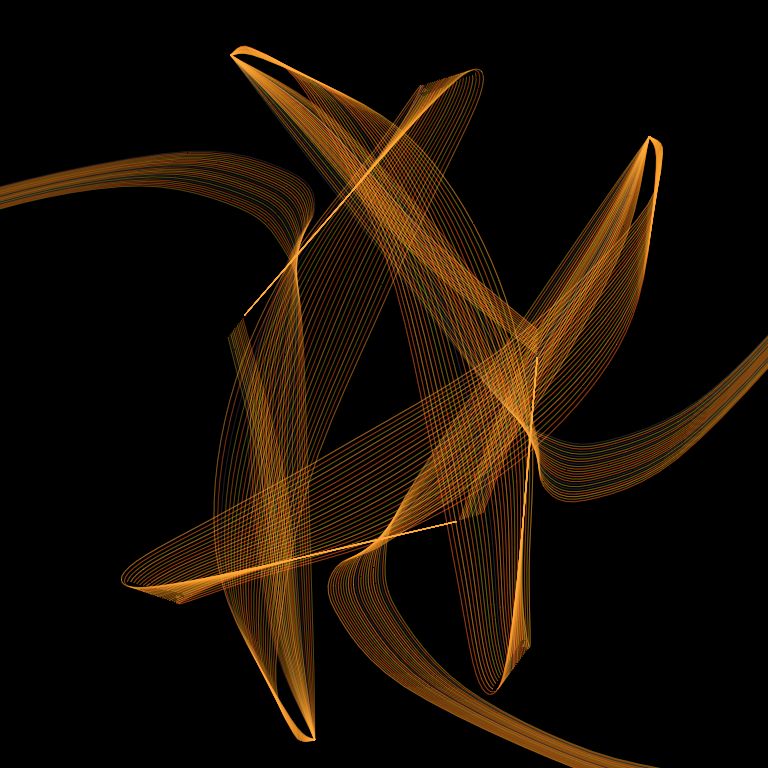
Give the GLSL for this background, as a WebGL 2 fragment shader.

```glsl
#version 300 es
precision highp float;
// Three turned copies of a folded ribbon of fine glowing threads on black.
// Each ribbon is a spline that carries two edges at once; threads are blends
// between the edges, and their light adds up where the ribbon folds.
#define THREADS 24
#define STEPS 6
#define HALF_WIDTH 0.00065
#define TURN 2.5132741
#define GLOW 1.05
#define PAD 0.03
#define LIMIT vec3(1.0, 0.67, 0.25)
#define EMBER vec3(0.78, 0.27, 0.06)
#define OLIVE vec3(0.52, 0.46, 0.05)
#define GOLD vec3(0.85, 0.52, 0.11)
#define SLATE vec3(0.17, 0.15, 0.22)

uniform vec2 u_resolution;
out vec4 fragColor;

// Spline knots: first edge in xy, second edge in zw, from the canvas centre.
const vec4 TAIL[9] = vec4[9](
  vec4(-0.656, 0.159, -0.656, 0.194), vec4(-0.500, 0.228, -0.500, 0.257),
  vec4(-0.318, 0.258, -0.253, 0.303), vec4(-0.188, 0.229, -0.122, 0.276),
  vec4(-0.134, 0.181, -0.090, 0.229), vec4(-0.109, 0.103, -0.126, 0.159),
  vec4(-0.099, -0.125, -0.177, -0.021), vec4(-0.092, -0.346, -0.151, -0.307),
  vec4(-0.090, -0.464, -0.090, -0.464));
const vec4 SWEEP[11] = vec4[11](
  vec4(-0.090, -0.464, -0.090, -0.464), vec4(-0.122, -0.435, -0.117, -0.456),
  vec4(-0.203, -0.284, -0.141, -0.366), vec4(-0.221, -0.151, -0.099, -0.132),
  vec4(-0.193, 0.005, 0.001, 0.109), vec4(-0.122, 0.159, 0.068, 0.253),
  vec4(-0.012, 0.305, 0.125, 0.376), vec4(0.048, 0.389, 0.120, 0.410),
  vec4(0.014, 0.324, 0.073, 0.376), vec4(-0.057, 0.233, -0.031, 0.263),
  vec4(-0.182, 0.089, -0.182, 0.089));
const vec4 LOOSE[4] = vec4[4](
  vec4(-0.203, 0.061, -0.184, 0.086), vec4(-0.159, -0.125, -0.129, -0.125),
  vec4(-0.133, -0.333, -0.109, -0.333), vec4(-0.090, -0.464, -0.090, -0.464));

vec4 knot(int part, int i) {
  return part == 0 ? TAIL[min(i, 8)] : part == 1 ? SWEEP[min(i, 10)] : LOOSE[min(i, 3)];
}

vec3 threadColor(float seed) {
  float h = fract(seed * 0.618034 + 0.31 * fract(seed * seed * 0.137));
  return h < 0.38 ? EMBER : h < 0.70 ? OLIVE : h < 0.87 ? GOLD : SLATE;
}

// True when q lies in the box around both edges at two places on the ribbon.
bool nearQuad(vec2 q, vec4 a, vec4 b, float pad) {
  vec2 low = min(min(a.xy, a.zw), min(b.xy, b.zw)) - pad;
  vec2 high = max(max(a.xy, a.zw), max(b.xy, b.zw)) + pad;
  return all(greaterThan(q, low)) && all(lessThan(q, high));
}

// Position of q along a segment, 0 at its start and 1 at its end.
float progress(vec2 rel, vec2 along) {
  return dot(rel, along) / max(dot(along, along), 1e-9);
}

// Light of all threads along one short step; the loop is empty when q is far.
vec3 threadLight(vec2 q, vec4 a, vec4 b, int count, float seed, float pixel) {
  vec4 rel = q.xyxy - a, along = b - a;
  float h0 = progress(rel.xy, along.xy), h1 = progress(rel.zw, along.zw);
  bool hit = nearQuad(q, a, b, HALF_WIDTH + pixel)
    && max(h0, h1) > -0.5 && min(h0, h1) < 1.5;
  int active_count = hit ? count : 0;
  vec3 light = vec3(0.0);
  for (int i = 0; i < active_count; i++) {
    float s = float(i) / float(count - 1);
    vec2 r = mix(rel.xy, rel.zw, s), d = mix(along.xy, along.zw, s);
    float h = progress(r, d);
    float cover = clamp((HALF_WIDTH - length(r - d * h)) / pixel + 0.5, 0.0, 1.0);
    cover *= h >= 0.0 && h < 1.0 ? 1.0 : 0.0;
    light += cover * threadColor(seed + float(i));
  }
  return light;
}

vec3 ribbonLight(vec2 q, float seed, float pixel) {
  vec3 light = vec3(0.0);
  for (int part = 0; part < 3; part++) {
    int spans = part == 0 ? 8 : part == 1 ? 10 : 3;
    int count = part == 2 ? THREADS / 2 : THREADS;
    vec4 k0 = knot(part, 0), k1 = k0, k2 = knot(part, 1);
    for (int i = 0; i < spans; i++) {
      vec4 k3 = knot(part, i + 2);
      // Catmull-Rom coefficients
      vec4 c1 = 0.5 * (k2 - k0);
      vec4 c2 = k0 - 2.5 * k1 + 2.0 * k2 - 0.5 * k3;
      vec4 c3 = 0.5 * (k3 - k0) + 1.5 * (k1 - k2);
      vec4 last = k1;
      int steps = nearQuad(q, k1, k2, PAD) ? STEPS : 0;
      for (int j = 1; j <= steps; j++) {
        float t = float(j) / float(STEPS);
        vec4 next = k1 + t * (c1 + t * (c2 + t * c3));
        light += threadLight(q, last, next, count, seed + 37.0 * float(part), pixel);
        last = next;
      }
      k0 = k1;
      k1 = k2;
      k2 = k3;
    }
  }
  return light;
}

void main() {
  float side = min(u_resolution.x, u_resolution.y);
  vec2 p = (gl_FragCoord.xy - 0.5 * u_resolution) / side;
  vec3 light = vec3(0.0);
  for (int k = -1; k <= 1; k++) {
    float angle = TURN * float(k), c = cos(angle), s = sin(angle);
    float gain = k == 0 ? 0.75 : 1.0;
    light += gain * ribbonLight(p * mat2(c, s, -s, c), 11.0 * float(k + 2), 1.0 / side);
  }
  // Soft limit so crowded threads settle to warm gold
  fragColor = vec4(LIMIT * (1.0 - exp(-GLOW * light / LIMIT)), 1.0);
}
```
